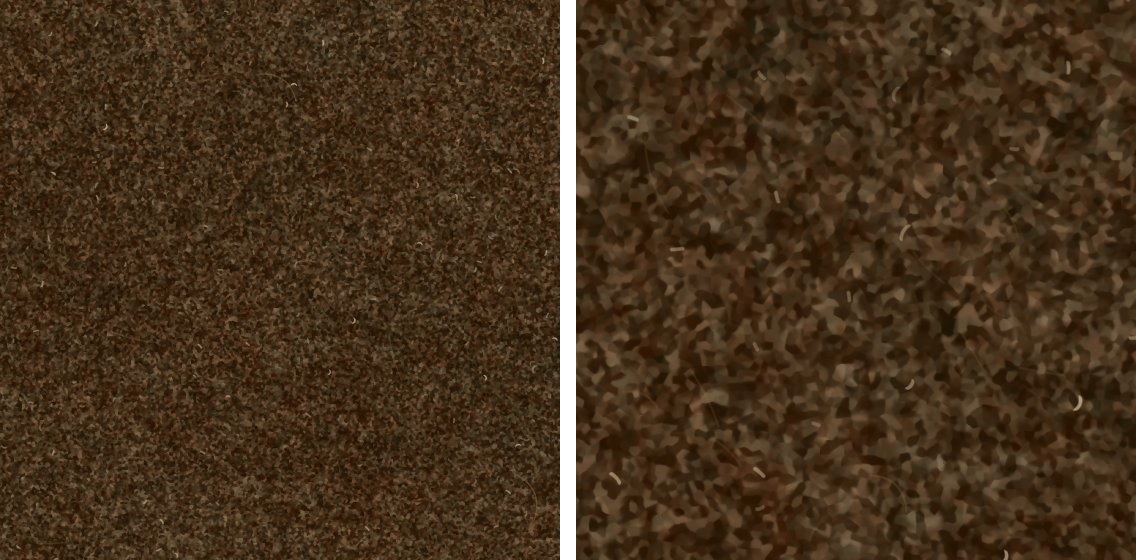
Left: the whole. Right: its middle third, enlarged.
A WebGL 2 fragment shader for this texture:

```glsl
#version 300 es
precision highp float;

uniform vec2 u_resolution;
out vec4 fragColor;

const float TAU = 6.2831853;

vec3 hash3(vec2 cell, float seed) {
    vec2 p = cell + seed * vec2(17.3, 31.7);
    vec3 q = fract(p.xyx * vec3(0.1031, 0.1030, 0.0973));
    q += dot(q, q.yxz + 33.33);
    return fract((q.xxy + q.yzz) * q.zyx);
}

vec2 rotate(vec2 p, float angle) {
    float c = cos(angle), s = sin(angle);
    return vec2(c * p.x + s * p.y, c * p.y - s * p.x);
}

// Soft cellular noise: each cell is a short tuft with its own direction.
// Returns two independent tones in -0.5..0.5.
vec2 tufts(vec2 uv, float frequency, float seed) {
    vec2 p = uv * frequency;
    vec2 base = floor(p);
    vec3 total = vec3(0.0);
    for (int y = -1; y <= 1; y++) {
        for (int x = -1; x <= 1; x++) {
            vec2 cell = base + vec2(x, y);
            vec3 place = hash3(cell, seed);
            vec3 tone = hash3(cell, seed + 5.0);
            vec2 d = rotate(p - cell - place.xy, place.z * TAU);
            float weight = exp(-4.0 * d.x * d.x - 12.0 * d.y * d.y);
            total += weight * vec3(tone.xy, 1.0);
        }
    }
    return total.xy / max(total.z, 1e-5) - 0.5;
}

// Broad uneven wear from warped layered sines, roughly -1..1.
float patches(vec2 uv, float seed) {
    vec2 p = uv * 5.0 + seed;
    float sum = 0.0, amplitude = 0.5;
    for (int i = 0; i < 5; i++) {
        p += 0.6 * sin(p.yx * 1.3 + seed);
        sum += amplitude * sin(p.x + 1.7) * cos(p.y * 1.1);
        p = rotate(p, 1.1) * 1.8;
        amplitude *= 0.68;
    }
    return sum;
}

// Scattered curved strands; lengths and widths are in canvas units.
float strands(vec2 uv, float frequency, float density, float halfLength,
              float width, float angle, float spread, float pixel, float seed) {
    vec2 base = floor(uv * frequency);
    float cover = 0.0;
    for (int y = -1; y <= 1; y++) {
        for (int x = -1; x <= 1; x++) {
            vec2 cell = base + vec2(x, y);
            vec3 place = hash3(cell, seed);
            vec3 shape = hash3(cell, seed + 9.0);
            vec2 d = uv - (cell + place.xy) / frequency;
            d = rotate(d, angle + (shape.x - 0.5) * spread);
            float reach = halfLength * mix(0.35, 1.0, shape.y);
            d.y += (shape.z - 0.5) * d.x * d.x / halfLength;
            float along = max(abs(d.x) - reach, 0.0);
            float dist = length(vec2(along, d.y));
            float line = 1.0 - smoothstep(max(width - pixel, 0.0), width + pixel, dist);
            float strength = mix(0.3, 1.0, shape.y * shape.z);
            cover = max(cover, line * strength * step(place.z, density));
        }
    }
    return cover;
}

void main() {
    vec2 uv = gl_FragCoord.xy / u_resolution.y;
    float pixel = 1.0 / u_resolution.y;

    // Pile grain at three scales
    vec2 fine = tufts(uv, 205.0, 1.0);
    vec2 medium = tufts(rotate(uv, 0.6), 105.0, 2.0);
    vec2 coarse = tufts(rotate(uv, 1.3), 30.0, 3.0);
    float wear = patches(uv, 2.4);
    float edgeLight = smoothstep(0.25, 0.5, abs(uv.y - 0.48)) - 0.35;

    float tone = 3.9 * fine.x + 2.2 * medium.x + 0.8 * coarse.x;
    tone += 0.28 * wear + 0.25 * edgeLight;
    tone += 0.12 * (tone * tone - 1.0);

    // Brown base with drifting russet and olive tints
    vec3 color = vec3(0.262, 0.182, 0.098) + tone * vec3(0.058, 0.054, 0.048);
    float tint = fine.y + 1.2 * medium.y + 0.8 * coarse.y + 0.35 * patches(uv, 7.1);
    color += tint * vec3(0.024, -0.005, -0.010);

    // Faint combed hairs, denser near the lower edge
    float combed = mix(0.12, 0.6, 1.0 - smoothstep(0.05, 0.3, uv.y));
    float hairs = strands(uv, 32.0, combed, 0.016, 0.0007, -0.55, 1.0, pixel, 11.0);
    color = mix(color, vec3(0.50, 0.39, 0.26), 0.35 * hairs);

    // Rare long hairs
    float longHairs = strands(uv, 9.0, 0.14, 0.045, 0.0006, -0.6, 1.6, pixel, 23.0);
    color = mix(color, vec3(0.60, 0.50, 0.36), 0.45 * longHairs);

    // Bright flecks of lint
    float flecks = strands(uv, 42.0, 0.09, 0.0045, 0.0011, -0.9, 2.8, pixel, 37.0);
    color = mix(color, vec3(0.88, 0.80, 0.66), 0.85 * flecks);

    fragColor = vec4(clamp(color, 0.0, 1.0), 1.0);
}
```
